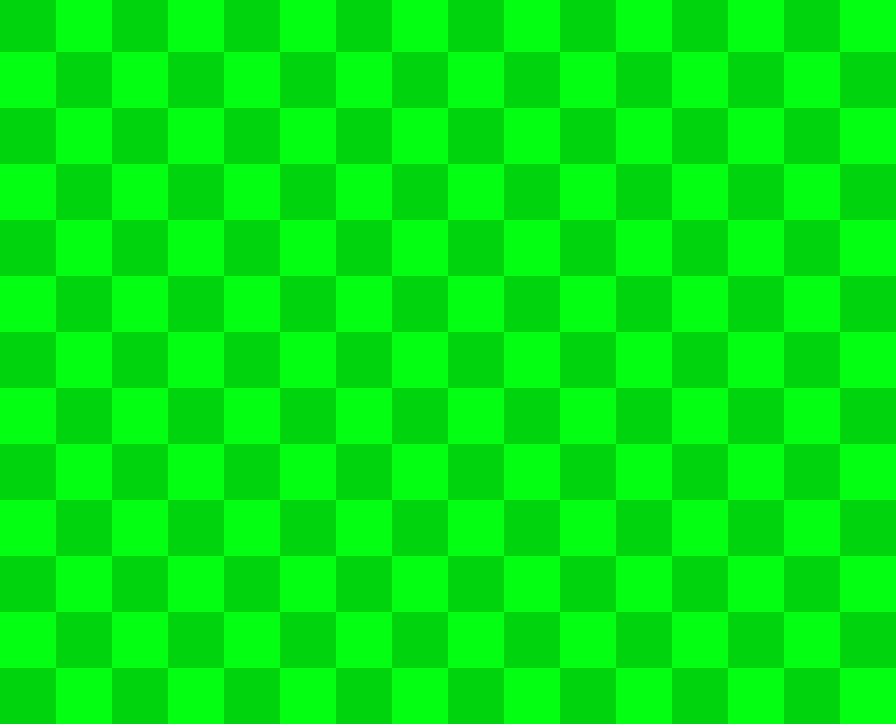
A WebGL 1 fragment shader for this pattern:

```glsl
precision highp float;

uniform vec2 u_resolution;

const float COLUMNS = 16.0;       // squares across the canvas width
const float EDGE_PIXELS = 1.0;    // width of the smoothed edge
const vec3 DARK_GREEN = vec3(0.0, 0.83, 0.05);
const vec3 BRIGHT_GREEN = vec3(0.01, 1.0, 0.07);

// Signed distance to the nearest grid line, positive in even cells
vec2 signedLineDistance(vec2 p) {
  return abs(mod(p - 0.5, 2.0) - 1.0) - 0.5;
}

// 0 on even squares, 1 on odd squares, with smoothed borders
float checker(vec2 p, float edgeWidth) {
  vec2 side = clamp(signedLineDistance(p) / (0.5 * edgeWidth), -1.0, 1.0);
  return 0.5 - 0.5 * side.x * side.y;
}

void main() {
  // Square cells anchored at the lower left; the top row is slightly cropped
  float cellsPerPixel = COLUMNS / u_resolution.x;
  vec2 cell = gl_FragCoord.xy * cellsPerPixel;

  float brightness = checker(cell, EDGE_PIXELS * cellsPerPixel);
  gl_FragColor = vec4(mix(DARK_GREEN, BRIGHT_GREEN, brightness), 1.0);
}
```
